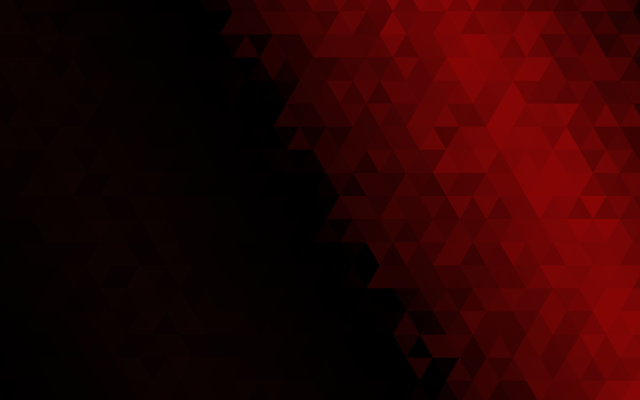
This background is drawn by a WebGL 2 fragment shader. Its source:

```glsl
#version 300 es
precision highp float;
// Dark mosaic of equilateral triangles lit by a slanted red band.
// Each triangle samples a diagonal light profile at its center, with a
// hashed shift and gain; a small sample grid smooths the edges.

uniform vec2 u_resolution;
out vec4 fragColor;

// Lengths are in canvas heights
const float SIDE = 1.0 / 15.0;            // triangle side
const vec2 LATTICE_ORIGIN = vec2(0.049, 0.0481);
const float ROW_RATIO = 0.86603;          // row height over side
const float SLANT = 0.57735;              // band lean, parallel to the sides
const float FLATNESS = 0.8;               // 1 = a single tone per triangle

const float BAND_START = 0.56;            // where the red begins
const float BAND_PEAK = 1.115;            // brightest diagonal
const float START_LEVEL = 0.09;
const float PEAK_LEVEL = 0.52;
const float MAX_LEVEL = 0.5;
const float FALL_RATE = 0.82;             // dimming beyond the peak
const float SHIFT_AMOUNT = 0.14;          // random offset across the band
const float GAIN_AMOUNT = 0.18;           // random change in brightness

const float GLOW_CENTER = -0.06;          // faint glow on the dark side
const float GLOW_WIDTH = 0.32;
const vec3 GLOW_COLOR = vec3(0.045, 0.006, 0.006);
const vec3 RED_TINT = vec3(1.0, 0.04, 0.04);
const int SAMPLES = 3;                    // samples per axis

// Two random values from a cell, without sine
vec2 hash23(vec3 p) {
    p = fract(p * vec3(0.1031, 0.1030, 0.0973));
    p += dot(p, p.yzx + 33.33);
    return fract((p.xx + p.yz) * p.zy);
}

// Position across the slanted band
float bandCoord(vec2 p) {
    return p.x - SLANT * (1.0 - p.y);
}

// Red intensity: sharp onset, steady rise to the peak, then a fall
float redLevel(float s) {
    float rise = mix(START_LEVEL, PEAK_LEVEL,
                     (s - BAND_START) / (BAND_PEAK - BAND_START));
    float fall = PEAK_LEVEL - FALL_RATE * (s - BAND_PEAK);
    float onset = smoothstep(BAND_START - 0.08, BAND_START + 0.04, s);
    return clamp(min(rise, fall), 0.0, MAX_LEVEL) * onset;
}

vec3 mosaic(vec2 p) {
    // Skewed lattice: each rhombic cell splits into two triangles
    vec2 q = (p - LATTICE_ORIGIN) / SIDE;
    float v = q.y / ROW_RATIO;
    vec2 skewed = vec2(q.x - 0.5 * v, v);
    vec2 cell = floor(skewed);
    float upper = step(1.0, dot(fract(skewed), vec2(1.0)));

    // Triangle center, back in canvas units
    vec2 mid = cell + (1.0 + upper) / 3.0;
    vec2 center = LATTICE_ORIGIN
                + SIDE * vec2(mid.x + 0.5 * mid.y, mid.y * ROW_RATIO);

    // Light profile with per-triangle variation
    vec2 rnd = hash23(vec3(cell + 64.0, upper * 17.0 + 5.0)) - 0.5;
    float s = bandCoord(mix(p, center, FLATNESS));
    float red = redLevel(s + rnd.x * SHIFT_AMOUNT);
    red = min(red * (1.0 + rnd.y * GAIN_AMOUNT), PEAK_LEVEL);

    float g = (s - GLOW_CENTER) / GLOW_WIDTH;
    vec3 glow = GLOW_COLOR * exp(-g * g) * (1.0 + rnd.y * 0.5);
    return red * RED_TINT + glow;
}

void main() {
    // Average a small grid of samples inside the pixel
    vec3 color = vec3(0.0);
    for (int j = 0; j < SAMPLES; j++) {
        for (int i = 0; i < SAMPLES; i++) {
            vec2 offset = (vec2(i, j) + 0.5) / float(SAMPLES) - 0.5;
            color += mosaic((gl_FragCoord.xy + offset) / u_resolution.y);
        }
    }
    fragColor = vec4(color / float(SAMPLES * SAMPLES), 1.0);
}
```
